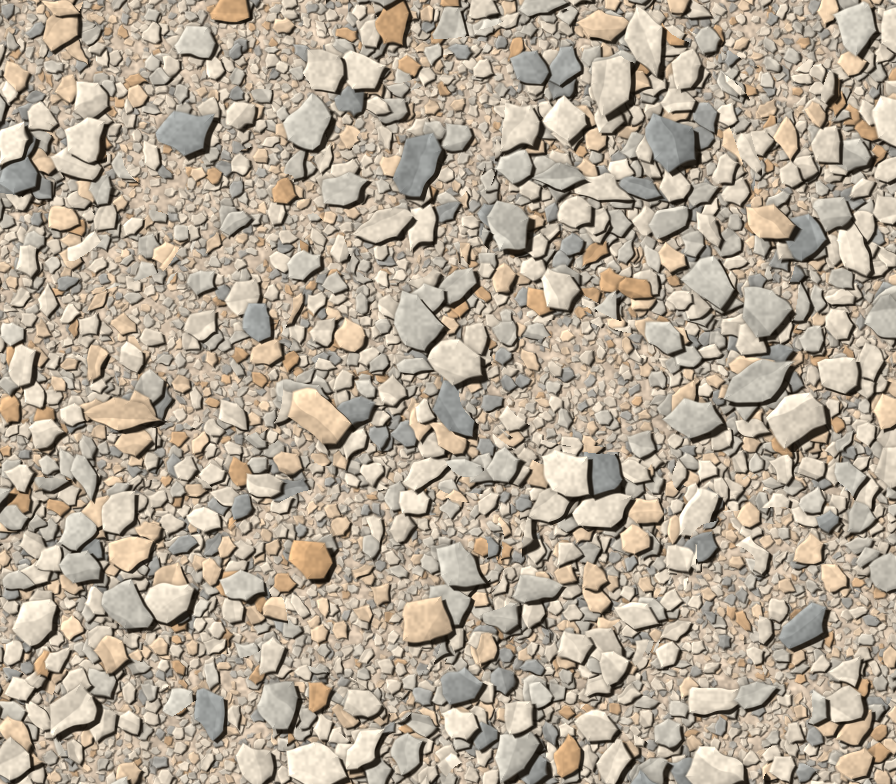
A Shadertoy shader for this texture:

```glsl
// Sunlit crushed gravel on pale dust. Layers of angular stones, from grit to
// cobbles, are scattered over jittered grids; each stone is a polygon cut by
// random planes, with bevelled edges, a ridge and a hard shadow.

const int   LAYERS       = 7;
const int   SIDES        = 6;
const float GRIT_CELL    = 0.0112;  // grid size of the finest layer
const float LAYER_GROWTH = 1.33;    // size ratio between layers
const float EDGE_BLUR    = 0.0016;
const float SHADOW_REACH = 0.27;    // relative to stone radius
const float SHADOW_DEPTH = 0.90;
const float BEVEL_SHADE  = 0.20;
const float MOTTLE       = 0.13;
const vec2  TO_LIGHT     = vec2(-0.78, 0.62);

const vec3 DUST   = vec3(0.86, 0.78, 0.69);
const vec3 SHADOW = vec3(0.08, 0.06, 0.035);
const vec3 CREAM  = vec3(0.95, 0.90, 0.82);
const vec3 PEACH  = vec3(0.96, 0.84, 0.70);
const vec3 GREY   = vec3(0.81, 0.79, 0.74);
const vec3 SLATE  = vec3(0.62, 0.63, 0.62);
const vec3 OCHRE  = vec3(0.84, 0.67, 0.49);

// Integer hash: three values in 0..1 from a cell and a salt
vec3 hash3(ivec2 cell, int salt) {
    uvec3 v = uvec3(ivec3(cell, salt)) * 1664525u + 1013904223u;
    v.x += v.y * v.z; v.y += v.z * v.x; v.z += v.x * v.y;
    v ^= v >> 16u;
    v.x += v.y * v.z; v.y += v.z * v.x; v.z += v.x * v.y;
    return vec3(v >> 8u) / 16777216.0;
}

// Smooth value noise, two channels
vec2 noise2(vec2 p, int salt) {
    ivec2 c = ivec2(floor(p));
    vec2 f = fract(p);
    f = f * f * (3.0 - 2.0 * f);
    vec2 low  = mix(hash3(c, salt).xy, hash3(c + ivec2(1, 0), salt).xy, f.x);
    vec2 high = mix(hash3(c + ivec2(0, 1), salt).xy, hash3(c + ivec2(1, 1), salt).xy, f.x);
    return mix(low, high, f.y);
}

vec3 stoneColor(float pick) {
    if (pick < 0.42) return CREAM;
    if (pick < 0.58) return PEACH;
    if (pick < 0.85) return GREY;
    if (pick < 0.95) return SLATE;
    return OCHRE;
}

// Polygon distances at the point (x) and its shadow caster (y), edge normal (zw)
vec4 cutStone(vec2 q, vec2 caster, float radius, ivec2 cell, int salt) {
    vec4 cut = vec4(-1.0, -1.0, 0.0, 0.0);
    for (int i = 0; i < SIDES; i++) {
        vec3 h = hash3(cell, salt + 4 + i);
        float angle = 6.2832 * (float(i) + 0.75 * h.x) / float(SIDES);
        vec2 normal = vec2(cos(angle), sin(angle));
        float reach = radius * mix(0.68, 1.0, h.y);
        float d = dot(q, normal) - reach;
        if (d > cut.x) { cut.x = d; cut.zw = normal; }
        cut.y = max(cut.y, dot(caster, normal) - reach);
    }
    return cut;
}

// Paint one layer of stones and their shadows over the colour below
vec3 addLayer(vec3 color, vec2 p, int layer, float gravel, float mottle, float blur) {
    float rank = float(layer) / float(LAYERS - 1);
    float size = GRIT_CELL * pow(LAYER_GROWTH, float(layer));
    float presence = mix(0.80, 0.27, rank) * mix(1.0, gravel, smoothstep(0.0, 0.4, rank));
    int salt = 32 * (layer + 1);
    vec2 warped = p + 0.16 * size * (noise2(p / size * 2.7, salt + 20) - 0.5);
    ivec2 home = ivec2(floor(p / size));

    // Lower right first, so every stone shades the ones behind it
    for (int y = -1; y <= 1; y++)
    for (int x = 1; x >= -1; x--) {
        ivec2 cell = home + ivec2(x, y);
        vec3 place = hash3(cell, salt);
        if (place.z > presence) continue;
        vec3 form = hash3(cell, salt + 1);
        vec3 tint = hash3(cell, salt + 2);
        vec2 rel = warped - (vec2(cell) + 0.5 + 0.6 * (place.xy - 0.5)) * size;
        if (length(rel) > 1.2 * size) continue;

        float radius = size * mix(0.34, 0.57, form.x);
        float stretch = mix(1.0, 1.4, form.y * form.y);
        float angle = 6.2832 * form.z;
        mat2 turn = mat2(cos(angle), sin(angle), -sin(angle), cos(angle));
        vec2 squash = vec2(1.0 / stretch, stretch);
        vec2 q = turn * rel * squash;
        vec2 caster = turn * (rel + TO_LIGHT * SHADOW_REACH * radius) * squash;
        vec4 cut = cutStone(q, caster, radius, cell, salt);

        // Hard shadow and a thin contact line
        float shadow = 1.0 - smoothstep(-blur, blur, cut.y);
        float contact = 0.35 * exp(-max(cut.x, 0.0) / (0.07 * radius + 0.0005));
        float depth = SHADOW_DEPTH * mix(0.62, 1.0, smoothstep(0.0, 0.4, rank));
        color = mix(color, SHADOW, depth * max(shadow, contact));

        // Lit body: bevel, ridge and surface mottling
        float facing = dot(cut.zw * turn, TO_LIGHT);
        float bevel = smoothstep(-0.35 * radius, 0.0, cut.x);
        float ridge = smoothstep(-blur, blur, q.y + (tint.z - 0.5) * radius);
        float light = 1.0 + BEVEL_SHADE * facing * bevel;
        light *= 1.0 - 0.16 * ridge * tint.y;
        light *= mix(0.93, 1.07, tint.z) + MOTTLE * mottle;
        vec3 body = mix(DUST, stoneColor(tint.x), mix(0.65, 1.0, rank)) * light;
        color = mix(color, body, 1.0 - smoothstep(-blur, blur, cut.x));
    }
    return color;
}

void mainImage(out vec4 fragColor, in vec2 fragCoord) {
    vec2 p = fragCoord / iResolution.y;
    float blur = max(EDGE_BLUR, 0.7 / iResolution.y);

    // Dusty patches thin out the stones; the right side is coarser
    float patches = 0.65 * noise2(p * 4.0, 1).x + 0.35 * noise2(p * 10.0, 2).x;
    float gravel = mix(0.35, 1.25, smoothstep(0.25, 0.65, patches + 0.18 * (p.x - 0.5)));

    float mottle = noise2(p * 230.0, 3).x + 0.7 * noise2(p * 90.0, 4).x - 0.85;
    vec3 color = DUST * (1.0 + 0.24 * mottle);
    for (int layer = 0; layer < LAYERS; layer++)
        color = addLayer(color, p, layer, gravel, mottle, blur);

    fragColor = vec4(clamp(color, 0.0, 1.0), 1.0);
}
```
